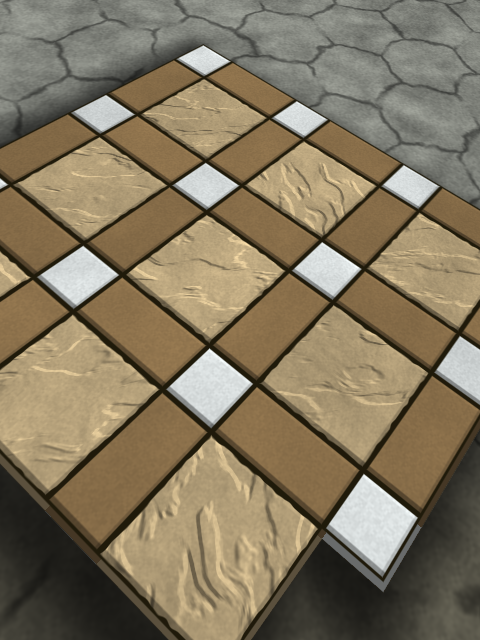
Write a Shadertoy shader that draws this pattern.

```glsl
// Board of smooth, white and riven stone pavers seen obliquely on worn hexagonal paving.

const float SMALL = 0.33;   // narrow band of each repeat; the wide band fills the rest
const vec3 WHITE = vec3(0.82, 0.84, 0.84);
const vec3 TAN = vec3(0.54, 0.435, 0.29);
const vec3 SAND = vec3(0.71, 0.63, 0.48);
const vec3 JOINT = vec3(0.12, 0.10, 0.04);

float hash(vec2 p) {
    vec3 q = fract(vec3(p.xyx) * 0.1031);
    q += dot(q, q.yzx + 33.33);
    return fract((q.x + q.y) * q.z);
}

float noise(vec2 p) {
    vec2 i = floor(p), f = fract(p);
    f = f * f * (3.0 - 2.0 * f);
    return mix(mix(hash(i), hash(i + vec2(1, 0)), f.x),
               mix(hash(i + vec2(0, 1)), hash(i + 1.0), f.x), f.y);
}

float fbm(vec2 p) {
    float sum = 0.0, amp = 0.5;
    for (int i = 0; i < 5; i++) {
        sum += amp * noise(p);
        p = mat2(1.6, 1.2, -1.2, 1.6) * p + 7.3;
        amp *= 0.5;
    }
    return sum;
}

// Canvas to the plane of the board; one unit is one repeat
vec2 toPlane(vec2 q) {
    mat3 view = mat3(0.1165, 0.0771, -0.063,
                     -0.1716, 0.0595, -0.12,
                     0.3177, 0.0690, 1.0);
    vec3 h = inverse(view) * vec3(q, 1.0);
    return h.xy / h.z;
}

float boxDist(vec2 p, vec2 lo, vec2 hi) {
    vec2 d = max(lo - p, p - hi);
    return length(max(d, 0.0)) + min(max(d.x, d.y), 0.0);
}

// Stepped outline: the last row lacks its end paver
float boardDist(vec2 p) {
    return min(boxDist(p, vec2(0), vec2(3.0 + SMALL, 2.0 + SMALL)),
               boxDist(p, vec2(0), vec2(3)));
}

vec3 baseColour(vec2 wide) {
    return mix(mix(WHITE, TAN, max(wide.x, wide.y)), SAND, wide.x * wide.y);
}

// Split stone: warped, stretched noise broken into ledges
float rivenHeight(vec2 p) {
    p += 0.10 * vec2(noise(p * 6.0), noise(p * 6.0 + 19.0));
    float level = fbm(p * vec2(2.2, 6.5)) * 3.6;
    return floor(level) + smoothstep(0.0, 0.3, fract(level)) + 0.5 * fbm(p * 14.0);
}

vec3 rivenStone(vec2 p, vec2 id) {
    float angle = mix(0.35, -0.85, step(0.5, hash(id + 4.0))) + 0.3 * hash(id);
    float c = cos(angle), s = sin(angle);
    mat2 turn = mat2(c, -s, s, c);
    vec2 towardLight = vec2(0.006, -0.014);
    float offset = 9.0 * hash(id + 2.0);
    float slope = rivenHeight(turn * p + offset) - rivenHeight(turn * (p + towardLight) + offset);
    float light = 1.0 + clamp(slope * 0.5, -0.38, 0.22);
    return SAND * light * (0.88 + 0.24 * fbm(p * 5.0 + offset));
}

vec3 pavers(vec2 p, float blur) {
    vec2 f = fract(p), wide = step(SMALL, f);
    vec2 id = floor(p) * 2.0 + wide;
    vec2 nearEdge = f - wide * SMALL;
    vec2 farEdge = mix(vec2(SMALL), vec2(1), wide) - f;
    float riven = wide.x * wide.y;
    float edge = min(min(nearEdge.x, nearEdge.y), min(farEdge.x, farEdge.y));
    edge += riven * 0.012 * (noise(p * 28.0) - 0.5);

    vec3 colour = baseColour(wide);
    if (riven > 0.5) colour = rivenStone(p, id);
    else colour *= 0.93 + 0.14 * fbm(p * 4.0 + id);
    colour *= 0.95 + 0.10 * hash(id + 8.0);
    colour *= 0.96 + 0.08 * noise(p * 95.0);

    // Bevels: shaded on the far sides, a faint glint on the near ones
    colour *= 1.0 - 0.36 * (1.0 - smoothstep(0.030, 0.036 + blur, farEdge.y));
    colour *= 1.0 - 0.18 * (1.0 - smoothstep(0.022, 0.028 + blur, farEdge.x));
    colour *= 1.0 + 0.08 * (1.0 - smoothstep(0.022, 0.028 + blur, nearEdge.y));
    return mix(JOINT, colour, smoothstep(0.013 - blur, 0.013 + blur, edge));
}

float hexEdge(vec2 p) {
    vec2 r = vec2(1.0, 1.732);
    vec2 a = mod(p, r) - 0.5 * r, b = mod(p - 0.5 * r, r) - 0.5 * r;
    vec2 g = abs(dot(a, a) < dot(b, b) ? a : b);
    return 0.5 - max(dot(g, vec2(0.5, 0.866)), g.x);
}

vec3 ground(vec2 p, float depth) {
    vec2 warp = vec2(fbm(p * 3.0), fbm(p * 3.0 + 31.0)) - 0.5;
    float crack = 1.0 - smoothstep(0.0, 0.05, hexEdge(p * 1.35 + 0.35 * warp));
    float wear = fbm(p * 5.0), grit = noise(p * 55.0);
    vec3 colour = mix(vec3(0.53, 0.54, 0.51), vec3(0.36, 0.35, 0.30), smoothstep(0.3, 0.9, depth));
    colour *= 0.72 + 0.5 * wear + 0.14 * (grit - 0.5);
    colour *= 1.0 - 0.42 * crack * smoothstep(0.25, 0.55, fbm(p * 4.0 + 3.0));
    float shadow = 1.0 - smoothstep(-0.08, 0.32, boardDist(p - vec2(0.0, 0.16)));
    return colour * (1.0 - 0.68 * shadow);
}

void mainImage(out vec4 fragColor, in vec2 fragCoord) {
    vec2 q = vec2(fragCoord.x, iResolution.y - fragCoord.y) / iResolution.y;
    vec2 p = toPlane(q), raised = toPlane(q - vec2(0.0, 0.016));
    vec2 w = fwidth(p);
    float blur = 0.6 * max(w.x, w.y);

    // Ground, then the thickness of the board, then its face
    vec3 colour = ground(p, q.y);
    vec3 side = baseColour(step(SMALL, fract(raised))) * 0.5;
    colour = mix(colour, side, 1.0 - smoothstep(-blur, blur, boardDist(raised)));
    colour = mix(colour, pavers(p, blur), 1.0 - smoothstep(-blur, blur, boardDist(p)));
    fragColor = vec4(colour, 1.0);
}
```
